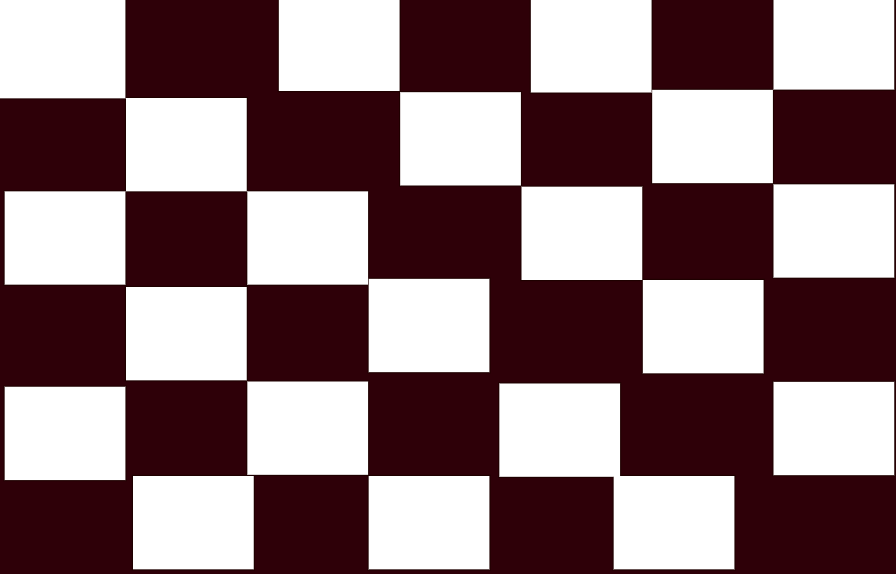
This pattern is drawn by a WebGL 2 fragment shader. Its source:

```glsl
#version 300 es
precision highp float;

#define SHEET vec2(768.0, 492.0)  // layout units across the canvas
#define TILE vec2(103.5, 80.0)    // size of one white tile
#define PITCH 104.0               // column spacing
#define MARGIN 4.0                // left edge of the first column
#define WIDE_SLIP 27.0            // large gap that moves right down the rows
#define SMALL_SLIP 8.0            // second, smaller gap
#define SQUEEZE 3.0               // tightening of the last row
#define RIM 1.0                   // dark outline width

uniform vec2 u_resolution;
out vec4 fragColor;

const int ROWS = 6;
const int COLUMNS = 7;
const vec3 WINE = vec3(0.18, 0.0, 0.03);
const vec3 RIM_COLOR = vec3(0.12, 0.0, 0.0);
const vec3 WHITE = vec3(1.0);

// Per row: top edge, drop per column, dip of the second tile
const vec3 ROW_LAY[ROWS] = vec3[ROWS](
    vec3(4.3, -1.25, -3.8),
    vec3(85.75, -1.75, -1.5),
    vec3(164.0, -1.0, 2.0),
    vec3(247.5, -1.5, -4.0),
    vec3(331.5, -0.7, -3.1),
    vec3(408.0, 0.0, 0.0));

// Top left corner of a tile, with the uneven hand-laid spacing
vec2 tileCorner(int row, int column) {
    float c = float(column);
    int pair = row / 2;
    float x = MARGIN + PITCH * c;
    x += WIDE_SLIP * step(float(2 + 2 * pair), c);
    x += SMALL_SLIP * step(pair == 1 ? 6.0 : 4.0, c);
    if (row == ROWS - 1) x -= SQUEEZE * (c - 3.0);

    vec3 lay = ROW_LAY[row];
    float y = lay.x + lay.y * c;
    if (column / 2 == 1) y += lay.z;
    return vec2(x, y);
}

float boxDistance(vec2 p, vec2 low, vec2 high) {
    vec2 q = abs(p - 0.5 * (low + high)) - 0.5 * (high - low);
    return max(q.x, q.y);
}

float coverage(float distance, float pixel) {
    return clamp(0.5 - distance / pixel, 0.0, 1.0);
}

void main() {
    // Layout space with y running down from the top
    vec2 uv = gl_FragCoord.xy / u_resolution;
    vec2 p = vec2(uv.x, 1.0 - uv.y) * SHEET;
    float pixel = SHEET.x / u_resolution.x;

    // Nearest tile of the staggered checkerboard
    float nearest = 1e4;
    for (int row = 0; row < ROWS; row++) {
        for (int column = row % 2; column < COLUMNS; column += 2) {
            vec2 low = tileCorner(row, column);
            vec2 high = low + TILE;
            // The corner tile bleeds off the sheet
            if (row + column == 0) low = vec2(-TILE);
            nearest = min(nearest, boxDistance(p, low, high));
        }
    }

    vec3 color = mix(WINE, RIM_COLOR, coverage(nearest - RIM, pixel));
    color = mix(color, WHITE, coverage(nearest, pixel));
    fragColor = vec4(color, 1.0);
}
```
